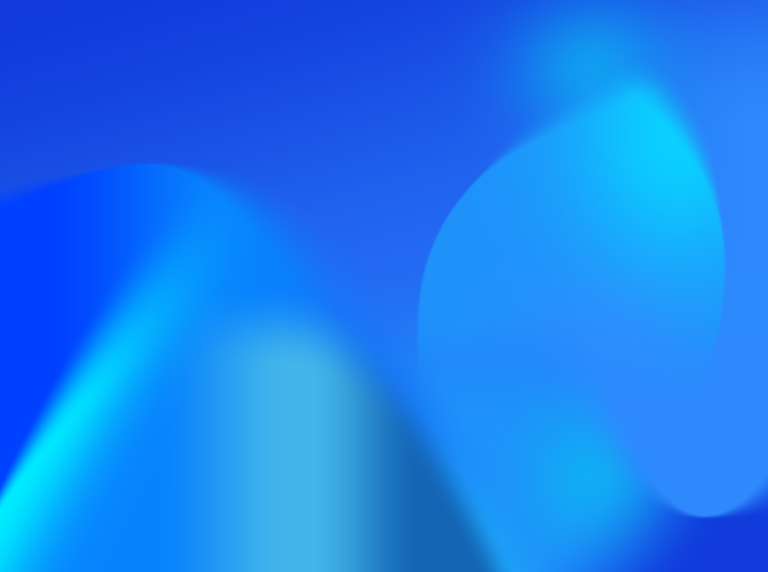
Write a WebGL 1 fragment shader that draws this background.

```glsl
precision highp float;

uniform vec2 u_resolution;

#define NAVY   vec3(0.065, 0.23, 0.86)
#define ROYAL  vec3(0.14, 0.42, 0.95)
#define SKY    vec3(0.18, 0.54, 0.99)
#define AZURE  vec3(0.12, 0.57, 0.98)
#define LAGOON vec3(0.11, 0.63, 0.97)
#define TEAL   vec3(0.05, 0.70, 0.95)
#define CYAN   vec3(0.04, 0.82, 1.00)
#define AQUA   vec3(0.00, 0.93, 1.00)
#define COBALT vec3(0.00, 0.25, 1.00)
#define BRIGHT vec3(0.03, 0.51, 0.99)
#define PALE   vec3(0.26, 0.71, 0.92)
#define STEEL  vec3(0.08, 0.40, 0.71)

// Soft elliptical spot, 1 at its centre
float glow(vec2 p, vec2 centre, vec2 radius) {
  vec2 d = (p - centre) / radius;
  return exp(-dot(d, d));
}

// 0 outside, 1 inside, blended over a signed distance of +-width
float softEdge(float dist, float width) {
  return smoothstep(-width, width, dist);
}

// Falling step: 1 below lo, 0 above hi
float fall(float lo, float hi, float v) {
  return 1.0 - smoothstep(lo, hi, v);
}

vec3 backdrop(vec2 p) {
  vec3 c = mix(NAVY, ROYAL, smoothstep(0.0, 0.75, 0.4 * p.x + 1.0 - p.y));
  c = mix(c, SKY, smoothstep(0.72, 1.0, p.x) * fall(0.75, 1.15, p.y));
  c = mix(c, TEAL, 0.75 * glow(p, vec2(0.77, 0.88), vec2(0.10, 0.12)));
  c = mix(c, AZURE, fall(0.25, 0.56, p.y) * smoothstep(0.35, 0.6, p.x));
  // Dark lower right corner with a teal light beside it
  c = mix(c, NAVY, smoothstep(0.68, 0.9, p.x - 0.5 * p.y) * fall(0.2, 0.35, p.y));
  return mix(c, TEAL, 0.8 * glow(p, vec2(0.768, 0.165), vec2(0.08, 0.11)));
}

// Rounded bulge hanging at the lower right
float lobeMask(vec2 p) {
  float d = p.x - 0.917;
  float rim = 0.096 + d * d * (d < 0.0 ? 10.0 : 6.0);
  return softEdge(p.y - rim, 0.004 + 6.0 * d * d) * fall(0.4, 0.62, p.y);
}

// Leaf between two bowed sides, fading out at its foot
float leafMask(vec2 p) {
  float rise = max(p.y - 0.42, 0.0);
  float left = 0.544 + 0.55 * rise * rise * (1.0 + 3.7 * rise);
  float bow = (p.y - 0.53) * (p.y - 0.53);
  float right = 0.944 - 0.75 * bow - 1.8 * bow * bow;
  float leftSide = softEdge(p.x - left, 0.003 + 0.07 * smoothstep(0.68, 0.88, p.y));
  float rightSide = softEdge(right - p.x, 0.003 + 0.04 * smoothstep(0.6, 0.9, p.y));
  return leftSide * rightSide * smoothstep(0.28, 0.46, p.y);
}

vec3 leafColor(vec2 p) {
  vec3 c = mix(AZURE, SKY, glow(p, vec2(0.80, 0.42), vec2(0.12, 0.14)));
  return mix(c, CYAN, glow(p, vec2(0.885, 0.77), vec2(0.14, 0.24)));
}

// Hill crest with a crisp summit and a right flank that blurs away
float hillMask(vec2 p) {
  float d = p.x - 0.195;
  float drop = d > 0.0 ? 4.4 * d * d / (1.0 + d) : 3.8 * d * d / (1.0 - 7.0 * d);
  float blur = 0.003 + 0.10 * smoothstep(0.2, 0.45, p.x) + 0.02 * fall(0.0, 0.14, p.x);
  return softEdge(0.714 - drop - p.y, blur);
}

vec3 hillColor(vec2 p) {
  vec3 c = mix(COBALT, BRIGHT, smoothstep(0.05, 0.3, p.x));
  c = mix(c, mix(ROYAL, BRIGHT, 0.5), smoothstep(0.3, 0.45, p.x));
  c = mix(c, LAGOON, fall(0.05, 0.35, p.y) * smoothstep(0.48, 0.6, p.x));

  // Aqua band along a rising curve, lit just inside its rim
  float inside = 0.13 + 2.4 * p.x - 2.7 * p.x * p.x - p.y;
  float slope = 2.4 - 5.4 * p.x;
  float depth = inside / sqrt(1.0 + slope * slope) / 0.09;
  float light = exp(-depth * depth) * fall(0.08, 0.36, p.x);
  float band = softEdge(inside, 0.025 + 0.5 * p.x) * fall(0.3, 0.45, p.x);
  c = mix(c, mix(BRIGHT, AQUA, light), band);

  // Dome shaded from a pale stripe to a steel flank
  float d = p.x - 0.36;
  float dome = softEdge(0.43 - 5.2 * d * max(d, 0.0) - p.y, 0.075);
  vec3 sheen = mix(PALE, STEEL, smoothstep(0.4, 0.55, p.x));
  return mix(c, sheen, dome * smoothstep(0.2, 0.38, p.x));
}

void main() {
  vec2 p = gl_FragCoord.xy / u_resolution;
  vec3 color = backdrop(p);
  color = mix(color, SKY, lobeMask(p));
  color = mix(color, leafColor(p), leafMask(p));
  color = mix(color, hillColor(p), hillMask(p));
  gl_FragColor = vec4(color, 1.0);
}
```
